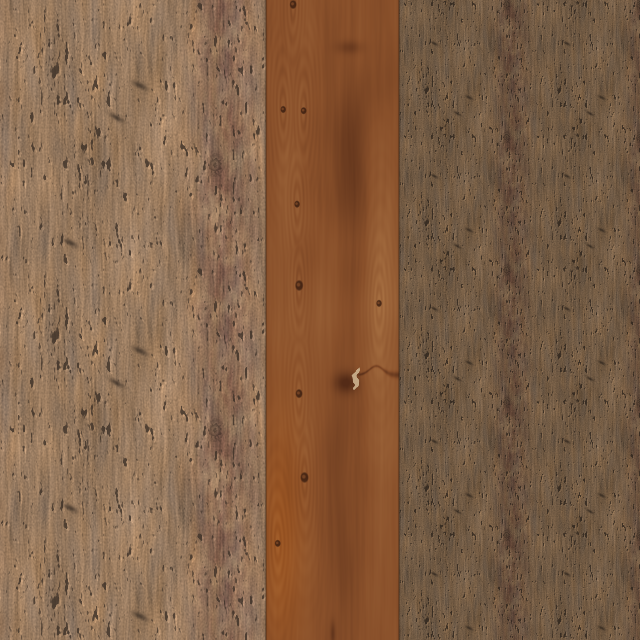
Write a Shadertoy shader that draws this texture.

```glsl
// Three upright planks: weathered wood, a warm varnished pine board, and darker weathered wood.
// The outer planks share one seamless tile of wrapped gradient noise, at full and half scale;
// the pine is stretched grain with oval growth rings, knots and soft stains.

const float LEFT_EDGE = 0.4154;    // weathered / pine seam
const float RIGHT_EDGE = 0.6237;   // pine / dark seam
const float TILE = 0.4145;         // size of the weathered tile
const vec3 OLD_WOOD = vec3(0.605, 0.487, 0.378);
const vec3 OLD_RED = vec3(0.47, 0.34, 0.28);
const vec3 CRACK = vec3(0.23, 0.185, 0.15);
const vec3 DARK_TINT = vec3(0.75, 0.745, 0.72);
const vec3 PINE_DARK = vec3(0.33, 0.17, 0.09);
const vec3 PINE_MID = vec3(0.535, 0.312, 0.165);
const vec3 PINE_LIGHT = vec3(0.67, 0.455, 0.27);
const vec3 CHIP = vec3(0.80, 0.70, 0.56);

vec2 hashGradient(vec2 p) {
    vec3 a = fract(p.xyx * vec3(0.1031, 0.1030, 0.0973));
    a += dot(a, a.yzx + 33.33);
    return fract((a.xx + a.yz) * a.zy) * 2.0 - 1.0;
}

// Gradient noise with freq cells per unit, repeating every unit
float tileNoise(vec2 q, vec2 freq) {
    vec2 p = q * freq, i = floor(p), f = p - i;
    vec2 u = f * f * f * (f * (f * 6.0 - 15.0) + 10.0);
    vec4 n;
    for (int k = 0; k < 4; k++) {
        vec2 corner = vec2(k & 1, k >> 1);
        n[k] = dot(hashGradient(mod(i + corner, freq) + freq * 7.31), f - corner);
    }
    return 1.4 * mix(mix(n.x, n.y, u.x), mix(n.z, n.w, u.x), u.y);
}

// Soft elliptical blob
float spot(vec2 d, vec2 radius) {
    d /= radius;
    return exp(-dot(d, d));
}

vec2 wrapOffset(vec2 q, vec2 center) {
    return fract(q - center + 0.5) - 0.5;
}

// Pits: long splits and finer nicks
float pits(vec2 q, float bias) {
    float split = tileNoise(q, vec2(62, 17)) + 0.35 * tileNoise(q, vec2(110, 60));
    float nick = tileNoise(q, vec2(105, 34));
    return max(smoothstep(0.36, 0.58, split + bias), 0.75 * smoothstep(0.42, 0.68, nick + bias));
}

vec3 weatheredWood(vec2 q) {
    q.x += 0.006 * tileNoise(q, vec2(5, 6));
    float broad = tileNoise(q, vec2(7, 3));
    float grain = 0.5 * tileNoise(q, vec2(60, 3)) + 0.5 * tileNoise(q, vec2(130, 9));
    float grit = tileNoise(q, vec2(150, 110));
    float worn = spot(wrapOffset(q, vec2(0.35, 0.79)), vec2(0.09, 0.25))
               + spot(wrapOffset(q, vec2(0.22, 0.17)), vec2(0.09, 0.14));
    float red = spot(vec2(wrapOffset(q, vec2(0.85, 0.0)).x, 0.0), vec2(0.11, 1.0));

    vec3 col = OLD_WOOD * (1.0 + 0.13 * broad + 0.28 * grain + 0.13 * grit - 0.10 * worn);
    float stain = 0.55 + 0.8 * tileNoise(q, vec2(14, 9)) + 0.5 * tileNoise(q, vec2(50, 22));
    col = mix(col, OLD_RED * (1.0 + 0.3 * grain + 0.15 * grit), red * clamp(stain, 0.0, 1.0));
    col += vec3(0.04, 0.01, -0.025) * tileNoise(q, vec2(24, 5));

    // Splits with a lit lower right rim
    float bias = 0.17 * broad + 0.20 * worn - 0.06 + 0.05 * red;
    float pit = pits(q, bias);
    float rim = pits(q + vec2(-0.008, 0.008), bias) * (1.0 - pit);
    col *= 1.0 + 0.16 * rim;
    col = mix(col, CRACK, 0.78 * pit);

    // Ringed knot and small dark scars
    vec2 k = wrapOffset(q, vec2(0.81, 0.79)) * vec2(1.0, 0.85);
    float r = length(k) + 0.006 * grit;
    col *= 1.0 - 0.26 * smoothstep(0.045, 0.02, r) * (0.6 + 0.4 * sin(r * 420.0));
    vec2 scars[3] = vec2[3](vec2(0.263, 0.497), vec2(0.44, 0.969), vec2(0.527, 0.09));
    for (int i = 0; i < 3; i++) {
        vec2 d = wrapOffset(q, scars[i]);
        d.y += 0.45 * d.x;
        col = mix(col, CRACK, 0.75 * spot(d, vec2(0.026, 0.011)));
    }
    return col;
}

vec3 pineBoard(vec2 p) {
    vec2 w = p + vec2(0.004 * tileNoise(p, vec2(14, 5)), 0.0);
    float grain = tileNoise(w, vec2(150, 5)) + 0.5 * tileNoise(w, vec2(300, 14));
    float tone = 0.22 * tileNoise(w, vec2(26, 3)) + 0.16 * tileNoise(p, vec2(17, 11)) + 0.13 * grain;

    // Broad light and shade
    tone += 0.50 * spot(p - vec2(0.600, 0.56), vec2(0.026, 0.19));
    tone += 0.25 * spot(p - vec2(0.595, 0.18), vec2(0.022, 0.20));
    tone += 0.20 * spot(p - vec2(0.460, 0.60), vec2(0.035, 0.35));
    tone -= 0.55 * spot(p - vec2(0.543, 0.75), vec2(0.030, 0.13));
    tone -= 0.32 * spot(p - vec2(0.535, 0.18), vec2(0.030, 0.20));
    tone -= 0.50 * spot(p - vec2(0.546, 0.926), vec2(0.020, 0.010));
    tone -= 0.95 * spot(p - vec2(0.541, 0.402), vec2(0.018, 0.016));
    tone -= 0.60 * spot(p - vec2(0.520, 0.010), vec2(0.004, 0.020));

    // Knots: position and radius, with the nearest oval shaping the rings
    vec3 knots[9] = vec3[9](vec3(0.458, 0.993, 0.005), vec3(0.475, 0.827, 0.004),
        vec3(0.465, 0.681, 0.004), vec3(0.468, 0.554, 0.006), vec3(0.467, 0.385, 0.005),
        vec3(0.475, 0.254, 0.006), vec3(0.594, 0.526, 0.004), vec3(0.443, 0.829, 0.004),
        vec3(0.433, 0.151, 0.004));
    float oval = 1.0, knot = 0.0, heart = 0.0;
    for (int i = 0; i < 9; i++) {
        vec2 d = w - knots[i].xy;
        oval = min(oval, length(d * vec2(1.0, 0.16)));
        float r = length(d * vec2(1.0, 0.8)) / knots[i].z;
        knot = max(knot, smoothstep(1.3, 0.75, r));
        heart = max(heart, smoothstep(0.75, 0.2, length(d / knots[i].z + vec2(0.2, -0.2))));
    }
    tone += 0.20 * sin(oval * 1150.0 + 2.0 * tileNoise(p, vec2(20, 9))) * exp(-oval * 65.0);

    // Bent split running to the right edge
    float bend = 0.414 + 0.014 * spot(vec2(p.x - 0.588, 0.0), vec2(0.015, 1.0));
    float run = smoothstep(0.553, 0.566, p.x);
    tone -= 0.8 * run * spot(vec2(p.y - bend, 0.0), vec2(0.0022 + 0.003 * smoothstep(0.59, 0.62, p.x), 1.0));

    vec3 col = mix(PINE_MID, PINE_LIGHT, clamp(tone, 0.0, 1.0));
    col = mix(col, PINE_DARK, clamp(-tone, 0.0, 1.0));
    col += vec3(0.06, 0.015, -0.03) * spot(p - vec2(0.440, 0.16), vec2(0.035, 0.20));
    col = mix(col, PINE_DARK * 0.7, 0.85 * knot);
    col = mix(col, PINE_MID, 0.65 * heart);

    // Pale broken chip
    vec2 c = p - vec2(0.556, 0.406);
    c.x += 0.003 * sin(c.y * 260.0) - 0.1 * c.y;
    float chip = length(c / vec2(0.0055, 0.018)) + 0.55 * tileNoise(p, vec2(170, 120));
    return mix(col, CHIP, 0.9 * smoothstep(1.0, 0.75, chip));
}

void mainImage(out vec4 fragColor, in vec2 fragCoord) {
    vec2 uv = fragCoord / iResolution.xy;
    float aa = 0.75 / iResolution.x;
    vec3 left = weatheredWood(uv / TILE);
    vec3 right = weatheredWood((uv - vec2(RIGHT_EDGE, 0.0)) * 2.0 / TILE) * DARK_TINT;
    vec3 col = mix(left, pineBoard(uv), smoothstep(-aa, aa, uv.x - LEFT_EDGE));
    col = mix(col, right, smoothstep(-aa, aa, uv.x - RIGHT_EDGE));
    float seam = min(abs(uv.x - LEFT_EDGE), abs(uv.x - RIGHT_EDGE));
    col *= 1.0 - 0.3 * smoothstep(0.003, 0.0, seam);
    fragColor = vec4(clamp(col, 0.0, 1.0), 1.0);
}
```
